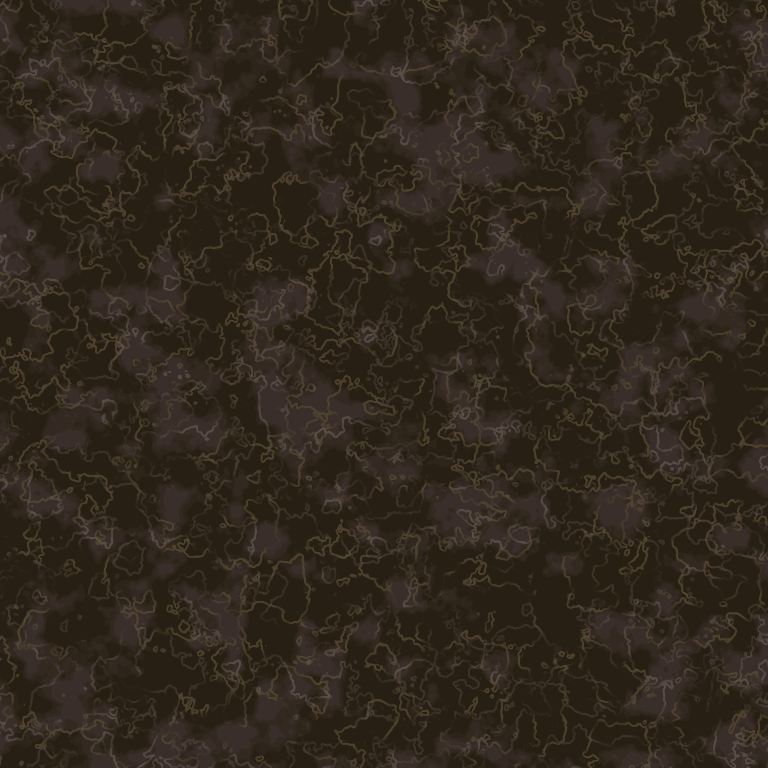
Give the GLSL for this texture, as a Shadertoy shader.

```glsl
#define BASE_COLOR vec3(0.155, 0.122, 0.078)
#define PATCH_COLOR vec3(0.222, 0.180, 0.160)
#define OLIVE_VEIN vec3(0.335, 0.280, 0.195)
#define GREY_VEIN vec3(0.375, 0.330, 0.300)
#define VEIN_SCALE 27.0
#define PATCH_SCALE 23.0
#define VEIN_HALF_WIDTH 0.0015
#define OCTAVES 4

float hash(vec2 cell) {
    vec3 p = fract(cell.xyx * 0.1031);
    p += dot(p, p.yzx + 33.33);
    return fract((p.x + p.y) * p.z);
}

float valueNoise(vec2 p) {
    vec2 cell = floor(p);
    vec2 f = fract(p);
    f = f * f * (3.0 - 2.0 * f);
    float bottom = mix(hash(cell), hash(cell + vec2(1, 0)), f.x);
    float top = mix(hash(cell + vec2(0, 1)), hash(cell + vec2(1, 1)), f.x);
    return mix(bottom, top, f.y);
}

// Fractal sum, normalised to 0..1
float fbm(vec2 p) {
    float sum = 0.0, total = 0.0, amplitude = 0.5;
    for (int i = 0; i < OCTAVES; i++) {
        sum += amplitude * valueNoise(p);
        total += amplitude;
        amplitude *= 0.53;
        p = mat2(1.98, 0.28, -0.28, 1.98) * p + 17.3;
    }
    return sum / total;
}

// Thin contour of a fractal field, with an even width along its length
float vein(vec2 uv, vec2 seed, float level, float blur) {
    vec2 p = uv * VEIN_SCALE + seed;
    float stepSize = 0.0008;
    float height = fbm(p);
    vec2 slope = vec2(fbm(p + vec2(stepSize * VEIN_SCALE, 0.0)),
                      fbm(p + vec2(0.0, stepSize * VEIN_SCALE))) - height;
    float steepness = max(length(slope) / stepSize, 4.0);
    float dist = abs(height - level) / steepness;
    float line = 1.0 - smoothstep(VEIN_HALF_WIDTH - blur, VEIN_HALF_WIDTH + blur, dist);

    // Let the strength fade in and out along the vein
    float fade = 0.6 * valueNoise(uv * 34.0 + seed) + 0.4 * valueNoise(uv * 90.0 - seed);
    return line * smoothstep(0.15, 0.65, fade);
}

void mainImage(out vec4 fragColor, in vec2 fragCoord) {
    vec2 uv = fragCoord / iResolution.y;
    float blur = max(0.6 / iResolution.y, 0.0006);

    // Ragged patches in three soft tonal steps
    float cloud = fbm(uv * PATCH_SCALE + 41.0) + 0.15 * (valueNoise(uv * 7.0 + 9.0) - 0.5);
    float patches = 0.3 * smoothstep(0.52, 0.54, cloud)
                  + 0.35 * smoothstep(0.57, 0.59, cloud)
                  + 0.35 * smoothstep(0.63, 0.66, cloud);
    vec3 color = mix(BASE_COLOR, PATCH_COLOR, patches);

    // Olive veins everywhere, grey ones mostly on the patches
    float olive = vein(uv, vec2(3.7, 58.1), 0.5, blur);
    float grey = vein(uv, vec2(91.4, 22.6), 0.52, blur);
    color = mix(color, OLIVE_VEIN, 0.8 * olive);
    color = mix(color, GREY_VEIN, grey * mix(0.35, 0.8, patches));

    fragColor = vec4(color, 1.0);
}
```
